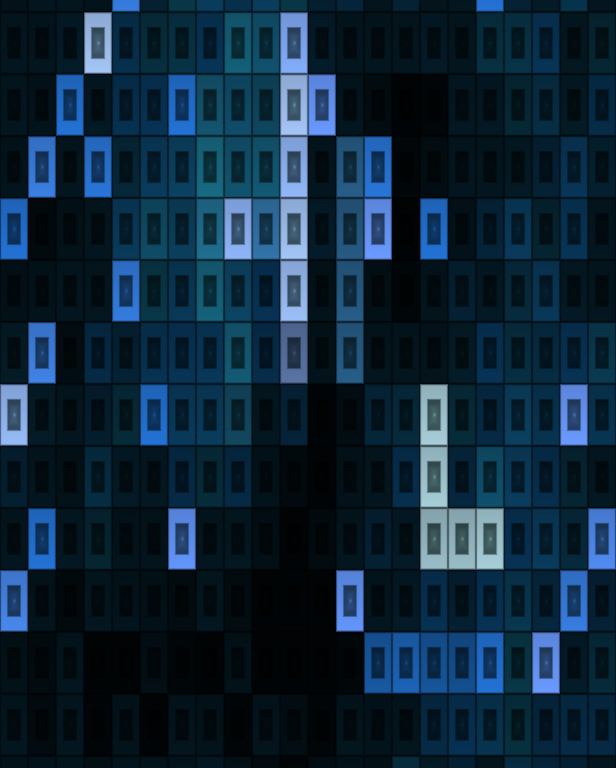
A Shadertoy shader for this background:

```glsl
const vec2 CELLS = vec2(22.0, 12.39);         // repeats across and down
const float TOP_PART = 0.194;                 // part of a row cut off at the top
const float CELL_ASPECT = 2.22;               // cell height over width
const vec2 FRAME_HALF = vec2(0.475, 1.075);   // in cell widths
const vec2 WINDOW_HALF = vec2(0.235, 0.56);
const float SOFTNESS = 0.045;
const float GAP_LIGHT = 0.28;
const float WINDOW_LIGHT = 0.48;
const float LEVEL_JITTER = 0.16;
const float LIT_CHANCE = 0.045;

const vec3 BLACK = vec3(0.003, 0.015, 0.022);
const vec3 NIGHT = vec3(0.012, 0.085, 0.120);
const vec3 NAVY = vec3(0.025, 0.190, 0.320);
const vec3 SEA = vec3(0.030, 0.210, 0.270);
const vec3 TEAL = vec3(0.090, 0.400, 0.490);
const vec3 STEEL = vec3(0.190, 0.440, 0.640);
const vec3 AZURE = vec3(0.130, 0.430, 0.800);
const vec3 PERIWINKLE = vec3(0.400, 0.580, 0.960);
const vec3 PALE = vec3(0.640, 0.760, 0.920);
const vec3 MIST = vec3(0.600, 0.740, 0.780);

float hash(vec2 p) {
    return fract(sin(dot(p, vec2(127.1, 311.7))) * 43758.5453);
}

// Soft patch of light or shade over the grid
float patchAt(vec2 cell, vec2 center, vec2 radius) {
    vec2 d = (cell - center) / radius;
    return exp(-dot(d, d));
}

// 1 when the cell lies in a block of cells, ends included
float inBlock(vec2 cell, vec2 first, vec2 last) {
    vec2 s = step(first - 0.5, cell) * step(cell, last + 0.5);
    return s.x * s.y;
}

// Antialiased box mask
float box(vec2 p, vec2 halfSize, float soft) {
    vec2 d = abs(p) - halfSize;
    float dist = length(max(d, 0.0)) + min(max(d.x, d.y), 0.0);
    return smoothstep(soft, -soft, dist);
}

// Unlit cells: broad patches with jitter
vec3 dimColor(vec2 cell) {
    float level = 0.40 + LEVEL_JITTER * (hash(cell + 3.7) - 0.5) * 2.0;
    float glow = patchAt(cell, vec2(7.5, 2.5), vec2(3.6, 3.8));
    level += 0.55 * glow * step(cell.x, 10.5);
    level += 0.20 * patchAt(cell, vec2(17.0, 7.8), vec2(3.5, 3.0));
    level += 0.14 * patchAt(cell, vec2(19.0, 4.0), vec2(4.0, 6.0));
    level -= 0.48 * patchAt(cell, vec2(14.0, 2.6), vec2(1.7, 2.6));
    level -= 0.40 * patchAt(cell, vec2(10.6, 8.5), vec2(2.0, 3.3));
    level -= 0.32 * patchAt(cell, vec2(5.5, 10.2), vec2(4.5, 1.9));
    level -= 0.20 * patchAt(cell, vec2(1.8, 2.0), vec2(2.2, 3.5));
    level = clamp(level, 0.0, 1.0);

    float hue = hash(cell + 19.3);
    vec3 middle = mix(NAVY, SEA, smoothstep(0.4, 0.9, hue));
    vec3 high = mix(TEAL, STEEL, smoothstep(0.6, 1.0, hue));
    vec3 color = mix(BLACK, NIGHT, smoothstep(0.0, 0.36, level));
    color = mix(color, middle, smoothstep(0.36, 0.62, level));
    return mix(color, high, smoothstep(0.62, 0.95, level));
}

// Lit cells: columns, runs, diagonals and strays
vec3 cellColor(vec2 cell) {
    vec3 color = dimColor(cell);
    float tone = hash(cell + 7.1);
    float sum = cell.x + cell.y;

    color = mix(color, STEEL, 0.75 * inBlock(cell, vec2(12, 2), vec2(12, 5)));
    float stray = step(1.0 - LIT_CHANCE, hash(cell + 41.9));
    float steps = step(abs(sum - 3.0), 0.1)
        + step(mod(sum + 0.5, 3.0), 1.0) * inBlock(cell, vec2(0, 3), vec2(1, 9))
        + step(abs(sum - 29.0), 0.1) * inBlock(cell, vec2(19, 8), vec2(21, 10));
    vec3 lit = mix(AZURE, PERIWINKLE, smoothstep(0.1, 0.7, tone));
    lit = mix(lit, PALE, smoothstep(0.8, 1.0, tone));
    color = mix(color, lit, min(stray + steps, 1.0));

    vec3 run = mix(AZURE, NAVY, 0.6 * tone);
    color = mix(color, run, inBlock(cell, vec2(13, 10), vec2(16, 10)));
    vec3 column = mix(PERIWINKLE, PALE, 0.35 + 0.6 * tone);
    column *= 1.0 - 0.35 * step(4.5, cell.y);
    color = mix(color, column, inBlock(cell, vec2(10, 0), vec2(10, 5)));
    float corner = max(inBlock(cell, vec2(15, 6), vec2(15, 8)),
                       inBlock(cell, vec2(15, 8), vec2(17, 8)));
    return mix(color, MIST * (0.85 + 0.2 * tone), corner);
}

void mainImage(out vec4 fragColor, in vec2 fragCoord) {
    vec2 uv = fragCoord / iResolution.xy;
    vec2 grid = vec2(uv.x, 1.0 - uv.y) * CELLS - vec2(0.0, TOP_PART);
    vec2 cell = floor(grid);
    vec2 p = (fract(grid) - 0.5) * vec2(1.0, CELL_ASPECT);
    float soft = max(SOFTNESS, 0.7 * CELLS.x / iResolution.x);

    // Frame and gap
    vec3 base = cellColor(cell);
    float frame = box(p, FRAME_HALF, soft);
    vec3 color = base * mix(GAP_LIGHT, 0.97 + 0.07 * p.y, frame);

    // Recessed window, darker toward its rim, with a small glint
    float window = box(p, WINDOW_HALF, soft);
    float core = box(p, WINDOW_HALF * 0.55, 0.16);
    vec3 pane = base * vec3(0.85, 1.0, 0.98) * WINDOW_LIGHT;
    pane *= 0.82 + 0.25 * core + 0.12 * p.y;
    color = mix(color, pane, window);
    vec2 glint = (p - vec2(0.02, 0.0)) / vec2(0.05, 0.07);
    color += base * 0.22 * exp(-dot(glint, glint));

    fragColor = vec4(color, 1.0);
}
```
